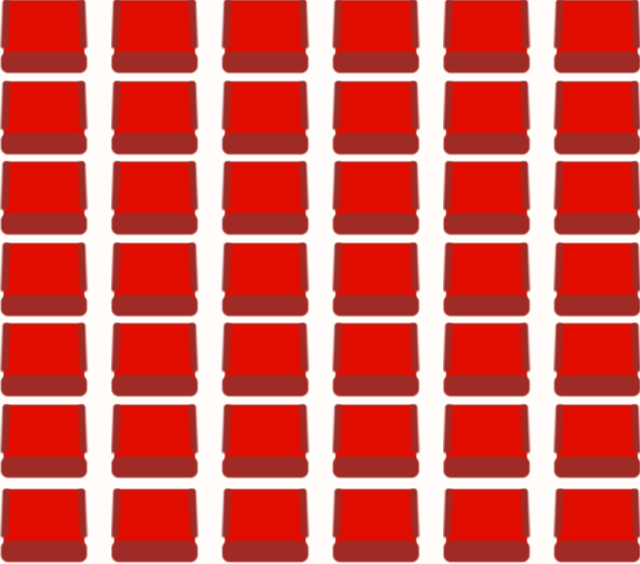
A Shadertoy shader for this pattern:

```glsl
#define PITCH vec2(17.29, 12.63)
#define LAST_ROW 6.0
#define ROW_JITTER 0.10
#define LAST_ROW_DROP 0.65
#define SEAT_CENTER_X 6.87
#define ARM_LEAN 0.047
#define SOFTNESS 0.26
#define PAPER vec3(1.0, 0.99, 0.98)
#define RED vec3(0.88, 0.05, 0.0)
#define DARK_RED vec3(0.62, 0.17, 0.15)

float roundedBox(vec2 p, vec2 halfSize, float radius) {
    vec2 q = abs(p) - halfSize + radius;
    return length(max(q, 0.0)) + min(max(q.x, q.y), 0.0) - radius;
}

float coverage(float dist, float blur) {
    return smoothstep(blur, -blur, dist);
}

// Seat space: x is measured from the middle, y runs down from the top edge.
vec3 seatColor(vec2 p, float blur) {
    p.x = abs(p.x);

    // Backrest with a thin dark rim along its top
    float rim = roundedBox(p - vec2(0.0, 4.3), vec2(6.25, 4.3), 0.3);
    float back = roundedBox(p - vec2(0.0, 4.45), vec2(6.25, 4.3), 0.3);
    vec3 color = mix(PAPER, DARK_RED, coverage(rim, blur));
    color = mix(color, RED, coverage(back, blur));

    // Armrests lean outwards towards the bottom
    vec2 armPoint = p - vec2(5.86 + ARM_LEAN * p.y, 3.78);
    float arm = roundedBox(armPoint, vec2(0.56, 3.78), 0.45);
    color = mix(color, DARK_RED, coverage(arm, blur * 1.3));

    // Cushion
    float cushion = roundedBox(p - vec2(0.0, 9.74), vec2(6.72, 1.66), 1.15);
    return mix(color, DARK_RED, coverage(cushion, blur));
}

void mainImage(out vec4 fragColor, in vec2 fragCoord) {
    // The canvas is 100 units wide, with y running down
    float unitsPerPixel = 100.0 / iResolution.x;
    vec2 p = vec2(fragCoord.x, iResolution.y - fragCoord.y) * unitsPerPixel;

    // Grid cell, split in the gap above each seat
    vec2 cell = floor((p + vec2(0.0, 0.5)) / PITCH);
    cell.y = clamp(cell.y, 0.0, LAST_ROW);
    vec2 seat = p - cell * PITCH - vec2(SEAT_CENTER_X, 0.0);

    // Uneven row spacing
    seat.y -= ROW_JITTER * mod(cell.y, 2.0);
    seat.y -= LAST_ROW_DROP * step(LAST_ROW, cell.y);

    float blur = max(SOFTNESS, unitsPerPixel);
    fragColor = vec4(seatColor(seat, blur), 1.0);
}
```
